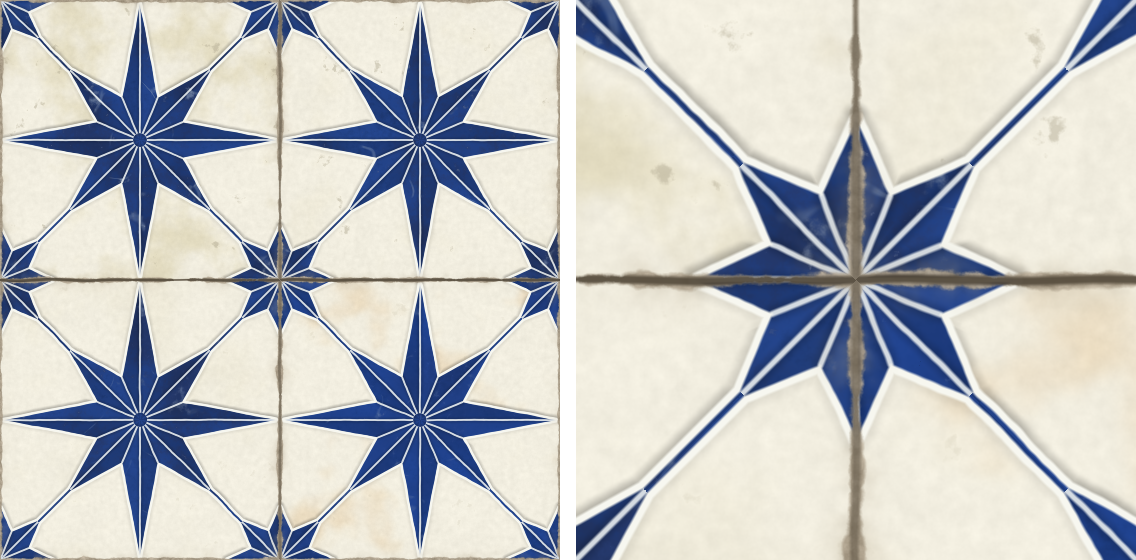
Left: the whole. Right: its middle third, enlarged.
Write a three.js fragment shader that draws this pattern.

```glsl
// Worn ceramic tiles, two by two: a large eight-pointed blue star on each tile and
// a small one on each corner, joined by thin diagonal strips. Stars are distance
// functions folded into one octant; wear, glaze and grout use wrapping gradient noise.
varying vec2 vUv;

const float SOFT = 0.0022; // edge softness, in tile widths

vec2 hashGradient(vec2 cell) {
  vec3 h = fract(cell.xyx * vec3(0.1031, 0.103, 0.0973));
  h += dot(h, h.yzx + 33.33);
  return fract((h.xx + h.yz) * h.zy) * 2.0 - 1.0;
}

float corner(vec2 cell, vec2 f, vec2 offset, float period) {
  return dot(hashGradient(mod(cell + offset, period) + period), f - offset);
}

// Gradient noise over the canvas, repeating after a whole number of cells
float noise(vec2 uv, float period) {
  vec2 p = uv * period, i = floor(p), f = p - i;
  vec2 w = f * f * f * (f * (f * 6.0 - 15.0) + 10.0);
  return mix(mix(corner(i, f, vec2(0, 0), period), corner(i, f, vec2(1, 0), period), w.x),
             mix(corner(i, f, vec2(0, 1), period), corner(i, f, vec2(1, 1), period), w.x), w.y);
}

float fbm(vec2 uv, float period) {
  float sum = 0.0, amp = 1.0;
  for (int k = 0; k < 4; k++) {
    sum += amp * noise(uv, period);
    period *= 2.0;
    amp *= 0.6;
  }
  return sum;
}

float segment(vec2 p, vec2 a, vec2 b) {
  vec2 ap = p - a, ab = b - a;
  return length(ap - ab * clamp(dot(ap, ab) / dot(ab, ab), 0.0, 1.0));
}

float cross2(vec2 a, vec2 b) { return a.x * b.y - a.y * b.x; }

vec2 foldOctant(vec2 p) {
  p = abs(p);
  return p.x < p.y ? p.yx : p;
}

// x: signed distance to the star, y: distance to its facet lines
vec2 star(vec2 p, float axisTip, vec2 valley, float diagonalTip) {
  p = foldOctant(p);
  vec2 a = vec2(axisTip, 0.0), d = vec2(diagonalTip);
  float edge = min(segment(p, a, valley), segment(p, valley, d));
  float side = cross2(valley, p) < 0.0 ? cross2(valley - a, p - a) : cross2(d - valley, p - valley);
  float lines = min(segment(p, vec2(0), valley), min(p.y, (p.x - p.y) * 0.7071));
  return vec2(side > 0.0 ? -edge : edge, lines);
}

vec2 motif(vec2 t) {
  vec2 q = fract(t) - 0.5, c = fract(t + 0.5) - 0.5;
  vec2 big = star(q, 0.485, vec2(0.15, 0.063), 0.258);
  vec2 small = star(c, 0.19, vec2(0.1, 0.041), 0.143);
  big.y = max(big.y, 0.028 - length(q)); // plain blue hub
  float strip = segment(foldOctant(q), vec2(0.25), vec2(0.365)) - 0.0035;
  vec2 m = big.x < small.x ? big : small;
  return strip < m.x ? vec2(strip, 1.0) : m;
}

float fill(float d) { return 1.0 - smoothstep(-SOFT, SOFT, d); }

void main() {
  vec2 t = vUv * 2.0, id = mod(floor(t), 2.0);
  vec2 q = fract(t) - 0.5, c = fract(t + 0.5) - 0.5;
  float broad = fbm(vUv, 5.0), medium = fbm(vUv + 0.37, 18.0), grain = fbm(vUv, 90.0);
  float yellowed = (1.0 - id.x) * id.y, bright = id.x * (1.0 - id.y);

  // Cream glaze with stains that differ from tile to tile
  vec3 col = vec3(0.95, 0.935, 0.88) + 0.03 * grain + 0.02 * medium;
  col -= vec3(0.05, 0.06, 0.1) * (0.3 + yellowed) * smoothstep(-0.1, 0.6, broad + 0.3 * medium);
  col -= vec3(0.02, 0.06, 0.1) * bright * smoothstep(0.0, 0.5, broad);
  col = mix(col, vec3(0.66, 0.63, 0.54), 0.45 * smoothstep(0.5, 0.75, medium + 0.35 * grain) * (0.4 + 0.6 * id.y));

  // Pressed rim: grey shadow, stronger on upper edges, then a white outline
  vec2 m = motif(t + 0.0025 * medium);
  float upward = clamp((motif(t + vec2(0.0, 0.01)).x - m.x) * 100.0, 0.0, 1.0);
  col *= 1.0 - (0.07 + 0.2 * upward) * (1.0 - smoothstep(0.008, 0.024, m.x));
  col = mix(col, vec3(0.97, 0.97, 0.94), fill(m.x - 0.009));

  // Blue facets, alternately lit, with mottling, worn patches and scratches
  vec2 ray = m.x == motif(t).x || length(q) < 0.5 ? q : c;
  float facet = mod(floor(atan(ray.y, ray.x) * 2.5465 + 8.0), 2.0);
  vec3 blue = mix(vec3(0.13, 0.25, 0.51), vec3(0.13, 0.2, 0.38), smoothstep(-0.3, 0.5, broad + 0.5 * grain));
  blue = mix(blue, vec3(0.11, 0.25, 0.56), 0.55 * bright);
  blue *= 0.94 + 0.12 * facet + 0.12 * grain;
  blue *= 0.8 + 0.2 * smoothstep(0.0, 0.016, m.y);
  float wear = 0.5 + 0.5 * id.y;
  float worn = smoothstep(0.42, 0.8, medium + 0.5 * broad + 0.25 * grain);
  float scratch = 1.0 - smoothstep(0.004, 0.022, abs(noise(vUv + 0.03 * broad, 11.0)));
  blue = mix(blue, vec3(0.5, 0.57, 0.68), wear * (0.65 * worn + 0.4 * scratch * smoothstep(0.0, 0.4, medium)));
  blue = mix(blue, vec3(0.42, 0.48, 0.6), 0.4 * wear * smoothstep(0.5, 0.8, grain));
  blue = mix(blue, vec3(0.9, 0.92, 0.93), 0.92 * fill(m.y - 0.0034));
  col = mix(col, blue, fill(m.x));

  // Ragged grout: dark through the middle, paler around the border
  vec2 joint = abs(c + 0.006 * vec2(noise(vUv, 16.0), noise(vUv + 0.5, 16.0)));
  vec2 inner = step(abs(vUv - 0.5), vec2(0.25));
  float nearest = min(joint.x, joint.y);
  float dark = joint.y < joint.x ? inner.y : 0.55 * inner.x;
  float ragged = 0.0075 + 0.009 * medium + 0.004 * grain;
  col = mix(col, vec3(0.68, 0.63, 0.54), 0.6 * exp(-nearest * 55.0) * smoothstep(-0.3, 0.6, medium));
  vec3 grout = vec3(0.64, 0.59, 0.51) + 0.16 * grain;
  grout = mix(grout, vec3(0.31, 0.27, 0.21), dark * (1.0 - smoothstep(0.002, 0.008, nearest)));
  col = mix(col, grout, 0.9 * (1.0 - smoothstep(-0.003, 0.003, nearest - max(ragged, 0.003))));

  gl_FragColor = vec4(clamp(col, 0.0, 1.0), 1.0);
}
```
